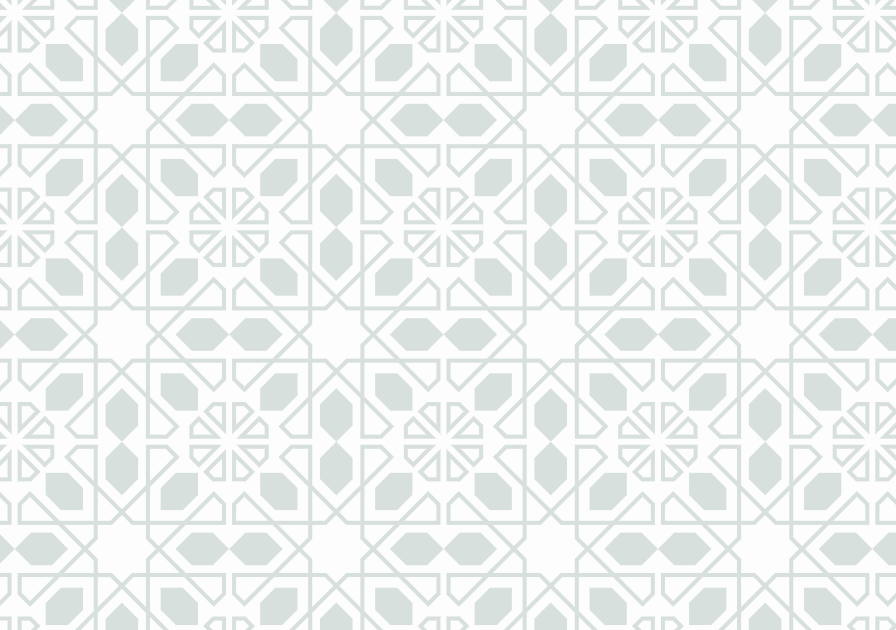
Reproduce this pattern procedurally as a Shadertoy shader.

```glsl
// Pale geometric lattice of eight-pointed stars, octagonal rosettes and hexagons.

const float REPEATS_DOWN = 2.938;               // cells per canvas height
const vec2 STAR_OFFSET = vec2(-0.521, -0.091);  // a star centre, in cells from mid canvas
const vec3 PAPER = vec3(0.992);
const vec3 SAGE = vec3(0.847, 0.878, 0.871);
const float HALF_LINE = 0.0095;
const float STAR_APOTHEM = 0.1217;
const float HALF_GAP = 0.0235;                  // mirror axis to the nearest line centre
const float ROOT_HALF = 0.70710678;

float segmentDistance(vec2 p, vec2 a, vec2 b) {
    vec2 ab = b - a;
    return length(p - a - ab * clamp(dot(p - a, ab) / dot(ab, ab), 0.0, 1.0));
}

// Reflects p into the wedge x >= y >= 0.
vec2 foldOctant(vec2 p) {
    p = abs(p);
    return vec2(max(p.x, p.y), min(p.x, p.y));
}

// Hexagon stretched along x, with right-angled tips.
float hexagonDistance(vec2 p, float halfLength, float halfWidth) {
    p = abs(p);
    return max(p.y - halfWidth, (p.x + p.y - halfLength) * ROOT_HALF);
}

// Union of two squares turned by 45 degrees; p is octant-folded.
float starDistance(vec2 p, float apothem) {
    return min(p.x, (p.x + p.y) * ROOT_HALF) - apothem;
}

// One of eight rosette petals; p is octant-folded.
float petalDistance(vec2 p, float apothem, float gap) {
    float rim = max(p.x, (p.x + p.y) * ROOT_HALF) - apothem;
    float sides = gap - min(p.y, (p.x - p.y) * ROOT_HALF);
    return max(rim, sides);
}

// Four-sided end of the straps that run out from a star.
float strapEndDistance(vec2 p, float apothem, float gap) {
    float inner = max(apothem - p.y, apothem - (p.x - p.y) * ROOT_HALF);
    float outer = max(p.x - 0.5 + gap, (p.x + p.y - 0.685) * ROOT_HALF);
    return max(inner, outer);
}

// Distance to the centre of the nearest line.
float latticeDistance(vec2 p, float apothem, float gap) {
    float tip = apothem / ROOT_HALF;
    vec2 crossing = vec2(apothem + tip, apothem);
    float d = abs(starDistance(p, apothem));
    d = min(d, segmentDistance(p, vec2(apothem), crossing));
    d = min(d, segmentDistance(p, vec2(tip, 0.0), crossing));
    d = min(d, abs(strapEndDistance(p, apothem, gap)));
    vec2 fromRosette = foldOctant(p - 0.5);
    return min(d, abs(petalDistance(fromRosette, 0.1755, gap)));
}

// Solid hexagons on the axes and on the diagonals around a star.
float tilesDistance(vec2 p) {
    float axial = hexagonDistance(p - vec2(0.375, 0.0), 0.125, 0.076);
    vec2 diagonal = vec2(p.x + p.y, p.y - p.x) * ROOT_HALF;
    float slanted = hexagonDistance(diagonal - vec2(0.379, 0.0), 0.123, 0.073);
    return min(axial, slanted);
}

void mainImage(out vec4 fragColor, in vec2 fragCoord) {
    float pixel = REPEATS_DOWN / iResolution.y;
    vec2 cell = (fragCoord - 0.5 * iResolution.xy) * pixel - STAR_OFFSET;
    vec2 p = foldOctant(fract(cell + 0.5) - 0.5);

    float lines = latticeDistance(p, STAR_APOTHEM, HALF_GAP) - HALF_LINE;
    float d = min(lines, tilesDistance(p));
    float ink = clamp(0.5 - d / pixel, 0.0, 1.0);
    fragColor = vec4(mix(PAPER, SAGE, ink), 1.0);
}
```
